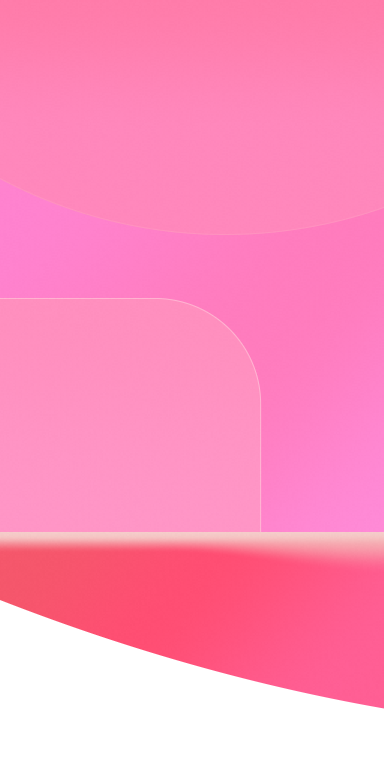
This background is drawn by a WebGL 2 fragment shader. Its source:

```glsl
#version 300 es
precision highp float;
// Pink poster: a large disc, a rounded panel and a glowing red shelf over a white sweep.

#define DISC_CENTER vec2(0.586, 2.638)
#define DISC_RADIUS 1.25
#define PANEL_CORNER vec2(0.680, 1.224)
#define PANEL_RADIUS 0.276
#define SHELF_TOP 0.6146
#define RIM_WIDTH 0.0022
#define GRAIN 0.008

uniform vec2 u_resolution;
out vec4 outColor;

float hash(vec2 p) {
    return fract(sin(dot(p, vec2(127.1, 311.7))) * 43758.5453);
}

// Coverage of the inside of a signed distance, softened over one pixel
float fill(float d, float px) {
    return clamp(0.5 - d / px, 0.0, 1.0);
}

// Thin line just inside a shape's edge
float rim(float d, float px) {
    float width = max(RIM_WIDTH, px);
    return fill(abs(d + 0.5 * width) - 0.5 * width, px);
}

// Panel open to the left and below, with one rounded corner
float panelDistance(vec2 p) {
    vec2 q = p - PANEL_CORNER + PANEL_RADIUS;
    return length(max(q, 0.0)) + min(max(q.x, q.y), 0.0) - PANEL_RADIUS;
}

// Diagonal run from orchid through rose and back to orchid
vec3 backdrop(vec2 p) {
    float t = p.x + 2.0 - p.y;
    vec3 orchid = vec3(1.0, 0.51, 0.81);
    vec3 rose = vec3(1.0, 0.485, 0.742);
    vec3 lilac = vec3(1.0, 0.54, 0.84);
    vec3 color = mix(orchid, rose, smoothstep(0.6, 1.5, t));
    return mix(color, lilac, smoothstep(1.6, 2.4, t));
}

vec3 discColor(vec2 p) {
    vec3 coral = vec3(1.0, 0.485, 0.665);
    vec3 pink = vec3(1.0, 0.53, 0.735);
    return mix(coral, pink, smoothstep(2.02, 1.65, p.y));
}

vec3 panelColor(vec2 p) {
    vec3 upper = vec3(1.0, 0.56, 0.745);
    vec3 lower = vec3(1.0, 0.585, 0.775);
    return mix(upper, lower, smoothstep(1.2, 0.65, p.y));
}

// Red shelf, warm at left and pink at lower right, lit along its top
vec3 shelfColor(vec2 p) {
    float depth = SHELF_TOP - p.y;
    float t = p.x + 0.9 * depth;
    vec3 color = mix(vec3(0.96, 0.34, 0.42), vec3(1.0, 0.305, 0.45), smoothstep(0.1, 0.65, t));
    color = mix(color, vec3(1.0, 0.37, 0.58), smoothstep(0.6, 1.25, t));
    float reach = mix(0.055, 0.11, smoothstep(0.45, 1.0, p.x));
    float glow = 1.0 - smoothstep(0.012, reach, depth);
    vec3 light = mix(vec3(0.96, 0.80, 0.79), vec3(0.96, 0.70, 0.71), smoothstep(0.0, 0.035, depth));
    return mix(color, light, glow);
}

void main() {
    float px = 1.0 / u_resolution.x;
    vec2 p = gl_FragCoord.xy * px;

    vec3 color = backdrop(p);

    // Disc hanging from the top
    float disc = length(p - DISC_CENTER) - DISC_RADIUS;
    color = mix(color, discColor(p), fill(disc, px));
    color = mix(color, vec3(1.0, 0.60, 0.76), 0.6 * rim(disc, px));

    // Rounded panel with a pale rim
    float panel = panelDistance(p);
    color = mix(color, panelColor(p), fill(panel, px));
    color = mix(color, vec3(1.0, 0.80, 0.87), 0.6 * rim(panel, px));

    // Shelf
    color = mix(color, shelfColor(p), fill(p.y - SHELF_TOP, px));
    color += GRAIN * (hash(floor(p * 256.0)) - 0.5);

    // White sweep below a shallow curve
    float curve = 0.4375 - 0.39 * p.x + 0.1075 * p.x * p.x;
    float slope = 0.215 * p.x - 0.39;
    float sweep = (p.y - curve) / sqrt(1.0 + slope * slope);
    color = mix(color, vec3(1.0), fill(sweep, px));

    outColor = vec4(color, 1.0);
}
```
